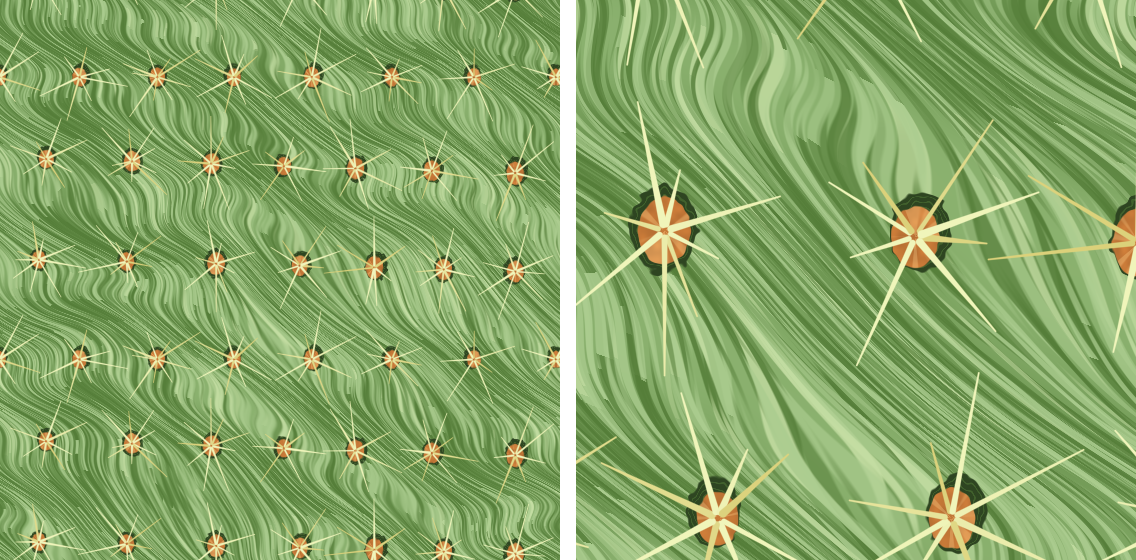
Left: the whole. Right: its middle third, enlarged.
Reproduce this pattern procedurally as a Shadertoy shader.

```glsl
// Cactus skin: orange areoles with pale radiating spines over wavy green fibres.
// Fibres are contour bands of a warped flow field, cut into tapered strokes;
// spines sit on a jittered grid of 7 columns whose 3 row types repeat down the canvas.

const float TAU = 6.2831853;
const vec2 CELL = vec2(0.142, 0.168);
const float COLUMNS = 7.0;

const vec3 DARK_GREEN = vec3(0.33, 0.49, 0.22);
const vec3 MID_GREEN = vec3(0.49, 0.65, 0.38);
const vec3 LIGHT_GREEN = vec3(0.67, 0.80, 0.56);
const vec3 RING_GREEN = vec3(0.18, 0.27, 0.13);
const vec3 ORANGE = vec3(0.82, 0.50, 0.23);
const vec3 CREAM = vec3(0.94, 0.96, 0.73);
const vec3 STRAW = vec3(0.86, 0.82, 0.48);

float hash(vec2 p) {
    return fract(sin(dot(p, vec2(127.1, 311.7))) * 43758.5453);
}

float noise(vec2 p) {
    vec2 i = floor(p), f = fract(p);
    f = f * f * (3.0 - 2.0 * f);
    return mix(mix(hash(i), hash(i + vec2(1, 0)), f.x),
               mix(hash(i + vec2(0, 1)), hash(i + vec2(1, 1)), f.x), f.y);
}

float cover(float dist, float soft) {
    return smoothstep(soft, -soft, dist);
}

float wavePhase(vec2 p) {
    return TAU * (p.y / CELL.y - 2.0 * p.x + 0.7 * noise(p * 5.0));
}

// Constant along each fibre
float flow(vec2 p) {
    return p.x - 0.85 * p.y + 0.024 * sin(wavePhase(p)) + 0.05 * noise(p * 4.0 + 9.0);
}

// One layer of tapered strokes following the flow
vec3 fibreLayer(vec3 color, vec2 p, float across, float freq, float seed, float shade, float px) {
    float s = (across + 0.012 * noise(p * 9.0 + seed * 7.3)) * freq;
    float id = floor(s) + seed * 57.0;
    float t = p.y * 6.0 + 11.0 * hash(vec2(id, seed));
    vec2 key = vec2(id, floor(t));
    float width = sin(0.5 * TAU * fract(t)) * mix(0.10, 0.32, hash(key));
    float mask = cover(abs(fract(s) - 0.5) - width, freq * px) * smoothstep(0.0, 0.12, width);
    float tone = hash(key + 31.7) + 0.35 * (shade - 0.5);
    vec3 ink = mix(DARK_GREEN, LIGHT_GREEN, step(0.48, tone));
    ink = mix(ink, vec3(0.77, 0.87, 0.64), step(0.93, tone));
    return mix(color, ink, mask * mix(0.45, 0.9, hash(key + 5.1)));
}

vec3 skin(vec2 p, float px) {
    float shade = 0.5 + 0.28 * cos(wavePhase(p) + 0.4) + 0.6 * (noise(p * 7.0 + 3.0) - 0.5);
    vec3 color = mix(mix(DARK_GREEN, MID_GREEN, 0.35), mix(MID_GREEN, LIGHT_GREEN, 0.3),
                     smoothstep(0.05, 0.95, shade));
    float across = flow(p);
    for (float i = 0.0; i < 5.0; i++)
        color = fibreLayer(color, p, across, 58.0 + 14.0 * i, i, shade, px);
    return color;
}

// Areole centre: each row type has its own shift, sway and tilt
vec2 areoleCenter(float column, float row) {
    float kind = mod(row, 3.0), c = mod(column, COLUMNS);
    vec3 shape = kind < 0.5 ? vec3(-0.04, 0.04, 1.0)
               : kind < 1.5 ? vec3(0.55, 0.12, 0.3) : vec3(0.62, 0.15, -1.2);
    float sway = shape.y * sin(TAU * (c + shape.z) / COLUMNS);
    float y = kind < 0.5 ? 0.82 : kind < 1.5 ? 0.69 + 0.025 * c : 0.76 + 0.021 * c;
    return CELL * vec2(column + shape.x + sway, row + y);
}

// Distance to a spine that narrows from root to tip
float spineDistance(vec2 d, float angle, float len, float halfWidth) {
    vec2 dir = vec2(cos(angle), sin(angle));
    float along = clamp(dot(d, dir), 0.004, len);
    return length(d - dir * along) - mix(halfWidth, 0.0005, along / len);
}

vec3 areole(vec3 color, vec2 d, vec2 key, float px) {
    // Dark scribbled ring, slightly off centre
    vec2 radii = vec2(0.0145, 0.0185) * mix(0.82, 1.12, hash(key));
    vec2 shift = vec2(hash(key + 2.3) - 0.5, -0.6 * hash(key + 4.9)) * 0.007;
    float grain = noise(d * 230.0 + key * 13.0);
    float ring = length((d - shift) / radii) - 1.16 - 0.24 * grain;
    vec3 ringInk = mix(RING_GREEN, DARK_GREEN, 0.5 * smoothstep(0.5, 1.0, sin(ring * 32.0)));
    color = mix(color, ringInk, cover(ring, px / radii.x));

    // Orange core with radial flecks
    float core = length(d / radii) - 0.93 - 0.12 * grain;
    float fleck = noise(vec2(cos(atan(d.y, d.x)), sin(atan(d.y, d.x))) * 4.0 + key * 9.0);
    vec3 coreInk = ORANGE * mix(0.86, 1.0, grain) + vec3(0.08, 0.12, 0.11) * smoothstep(0.55, 0.8, fleck);
    color = mix(color, coreInk, cover(core, px / radii.x));

    // Spines
    float count = 7.0 + floor(3.0 * hash(key + 8.8));
    for (float k = 0.0; k < count; k++) {
        vec2 spine = key + vec2(k * 3.7, 17.0);
        float angle = TAU * (k + 0.75 * hash(spine)) / count;
        float len = mix(0.035, 0.092, hash(spine + 1.9));
        float halfWidth = mix(0.0014, 0.0026, hash(spine + 6.1));
        vec3 ink = mix(CREAM, STRAW, smoothstep(0.4, 1.0, hash(spine + 3.3)));
        color = mix(color, ink, cover(spineDistance(d, angle, len, halfWidth), px));
    }
    return color;
}

void mainImage(out vec4 fragColor, in vec2 fragCoord) {
    vec2 p = fragCoord / iResolution.y;
    p.y = 1.0 - p.y; // rows run downwards
    float px = 0.8 / iResolution.y;
    vec3 color = skin(p, px);
    vec2 cell = floor(p / CELL);
    for (float j = -1.0; j <= 1.0; j++)
        for (float i = -1.0; i <= 1.0; i++) {
            vec2 id = cell + vec2(i, j);
            color = areole(color, p - areoleCenter(id.x, id.y), mod(id, vec2(COLUMNS, 3.0)), px);
        }
    fragColor = vec4(color, 1.0);
}
```
